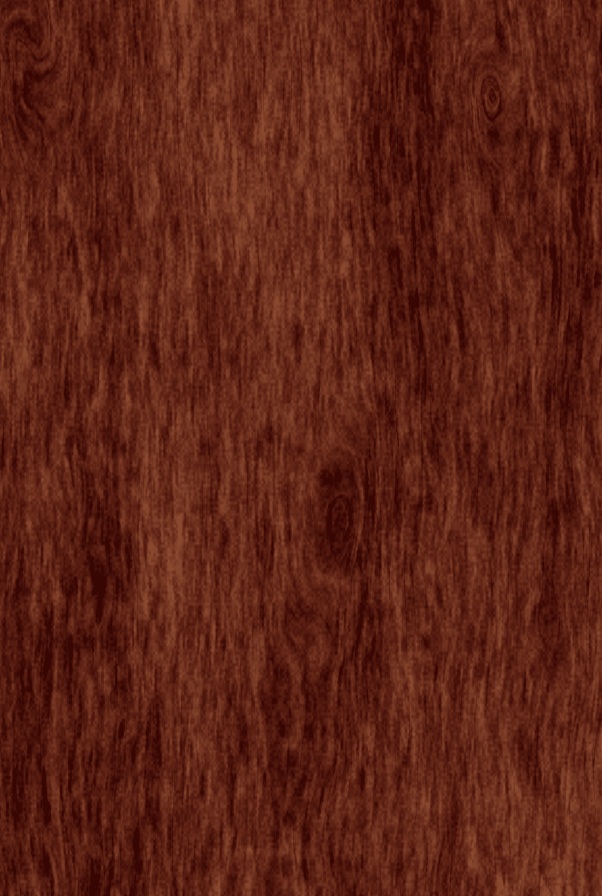
A Shadertoy shader for this texture:

```glsl
// Reddish brown wood board with upright grain, fine pores and a few dark knots.
// Stretched noise makes the fibres; a flow around each knot bends them, and
// thin contours of smooth fields give the arched growth rings and grain lines.

float hash(vec2 p) {
    vec3 q = fract(vec3(p.xyx) * vec3(0.1031, 0.1030, 0.0973));
    q += dot(q, q.yzx + 33.33);
    return fract((q.x + q.y) * q.z);
}

// Value noise, centred on zero
float noise(vec2 p) {
    vec2 i = floor(p), f = fract(p);
    f = f * f * (3.0 - 2.0 * f);
    float low = mix(hash(i), hash(i + vec2(1, 0)), f.x);
    float high = mix(hash(i + vec2(0, 1)), hash(i + vec2(1, 1)), f.x);
    return mix(low, high, f.y) - 0.5;
}

float fbm(vec2 p) {
    float sum = 0.0, amp = 0.6;
    for (int i = 0; i < 4; i++) {
        sum += amp * noise(p);
        p = p * 2.03 + vec2(17.3, 9.1);
        amp *= 0.5;
    }
    return sum;
}

// Thin line along the zero contour of a value
float contour(float value, float width) {
    return 1.0 - smoothstep(0.2 * width, width, abs(value));
}

// From deep shade through red brown to the light fibres
vec3 woodColour(float tone) {
    vec3 shade = vec3(0.235, 0.036, 0.018);
    vec3 body = vec3(0.367, 0.132, 0.078);
    vec3 light = vec3(0.50, 0.25, 0.16);
    return tone < 0.5 ? mix(shade, body, tone * 2.0)
                      : mix(body, light, tone * 2.0 - 1.0);
}

// Knots: centre, radius, darkness
const vec4 knots[4] = vec4[4](
    vec4(0.370, 0.410, 0.034, 1.00),
    vec4(0.545, 0.900, 0.022, 0.80),
    vec4(0.608, 0.305, 0.012, 0.60),
    vec4(0.030, 0.950, 0.024, 0.75));

void mainImage(out vec4 fragColor, in vec2 fragCoord) {
    vec2 p = fragCoord / iResolution.y;

    // Gentle sway of the grain
    float across = p.x + 0.034 * fbm(p * vec2(5.0, 2.4) + 3.0)
                       + 0.006 * noise(p * vec2(22.0, 13.0));

    // Bend the grain around the knots and gather their shade
    float bend = 0.0, shade = 0.0, bump = 0.0;
    vec2 wobble = 0.030 * vec2(fbm(p * vec2(16.0, 9.0)), fbm(p * 14.0 + 40.0));
    for (int i = 0; i < 4; i++) {
        float radius = knots[i].z;
        vec2 d = p - knots[i].xy + wobble;
        vec2 q = d * vec2(1.0, 0.42) / radius;
        float r2 = dot(q, q);
        bend += d.x / (r2 + 0.45);
        bump += radius * 7.0 * exp(-r2 * 0.35);
        vec2 s = (d + vec2(0.0, 1.6 * radius)) / (radius * vec2(1.25, 4.6));
        shade += knots[i].w * (0.85 * exp(-dot(s, s)) + 0.40 * exp(-r2 * 6.0));
    }
    float swirl = noise(p * vec2(9.0, 8.0) + 4.0) + 0.4 * noise(p * vec2(24.0, 19.0));
    float grain = across - bend + 0.07 * min(shade, 1.0) * swirl;

    // Broad bands of lighter and darker wood
    float bands = fbm(vec2(across * 9.0, p.y * 1.3) + 11.0);
    float patches = fbm(vec2(grain * 17.0, p.y * 5.0) + 70.0);

    // Growth rings as contours, strongest in some columns and near knots
    float field = fbm(vec2(grain * 6.0, p.y * 1.7) + 5.0) + bump
                + 0.022 * noise(vec2(grain * 130.0, p.y * 26.0));
    float rings = noise(vec2(field * 34.0, 2.5));
    float ringLines = contour(rings, 0.12);
    float ringShare = 0.25 + 0.6 * smoothstep(-0.1, 0.25, -bands) + 0.4 * min(shade, 1.0);

    // Fibres from long and soft to short and fine
    float fibres = 0.24 * noise(vec2(grain * 75.0, p.y * 6.0))
                 + 0.38 * noise(vec2(grain * 165.0, p.y * 18.0) + 30.0)
                 + 0.56 * noise(vec2(grain * 310.0, p.y * 60.0) + 60.0);
    float speckle = noise(p * vec2(430.0, 310.0));

    // Thin broken grain lines, dark pores and bright flecks
    float threads = contour(noise(vec2(grain * 105.0, p.y * 9.0) + 150.0), 0.10)
                  * smoothstep(-0.12, 0.15, noise(vec2(grain * 60.0, p.y * 20.0) + 180.0));
    float pores = smoothstep(0.17, 0.31, noise(vec2(grain * 230.0, p.y * 32.0) + 90.0));
    float flecks = smoothstep(0.24, 0.38, noise(vec2(grain * 150.0, p.y * 17.0) + 120.0));

    float tone = 0.585 + 0.62 * bands + 0.46 * patches + 0.24 * ringShare * rings
               + fibres + 0.40 * speckle;
    tone -= 0.22 * ringShare * ringLines;
    tone -= 0.20 * threads;
    tone -= 0.22 * pores * (0.6 + ringShare);
    tone += 0.18 * flecks;
    tone -= 0.50 * min(shade, 1.1) * (0.8 + 1.4 * patches);
    tone -= 0.10 * smoothstep(0.10, 0.0, p.x);

    fragColor = vec4(woodColour(clamp(tone, -0.08, 1.15)), 1.0);
}
```
